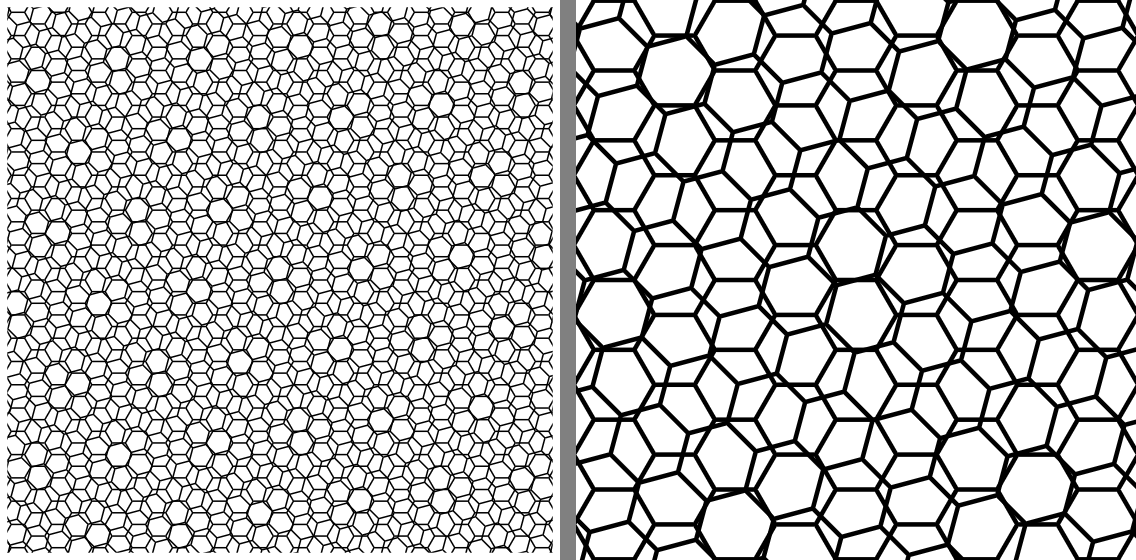
Left, the full canvas; right, a detail of the centre.
This pattern is drawn by a WebGL 1 fragment shader. Its source:

```glsl
precision highp float;
// Moire of two identical honeycomb line nets, one turned 15 degrees about
// an edge midpoint at the canvas centre. Each net is the distance to the
// nearest hexagon side; the black lines are cut off by a thin white margin.

uniform vec2 u_resolution;

const float SIDE = 0.024;          // hexagon side length
const float LINE_WIDTH = 0.0027;
const float TWIST = radians(15.0); // angle between the two nets
const float MARGIN = 0.013;
const vec3 PAPER = vec3(1.0);
const vec3 INK = vec3(0.0);

vec2 rotate(vec2 p, float angle) {
  float c = cos(angle), s = sin(angle);
  return vec2(c * p.x - s * p.y, s * p.x + c * p.y);
}

// Distance to the nearest side in a net of flat-topped hexagons,
// with one hexagon centred on the origin.
float honeycombDistance(vec2 p, float side) {
  float inradius = 0.5 * sqrt(3.0) * side;
  vec2 period = vec2(3.0 * side, 2.0 * inradius);
  vec2 a = mod(p, period) - 0.5 * period;
  vec2 b = mod(p - 0.5 * period, period) - 0.5 * period;
  vec2 q = abs(dot(a, a) < dot(b, b) ? a : b);
  return inradius - max(q.y, dot(q, vec2(0.5 * sqrt(3.0), 0.5)));
}

// Antialiased coverage of a net whose horizontal side passes the origin.
float honeycombLines(vec2 p, float side, float width, float pixel) {
  vec2 centreOffset = vec2(0.0, 0.5 * sqrt(3.0) * side);
  float d = honeycombDistance(p + centreOffset, side);
  return clamp((0.5 * width - d) / pixel + 0.5, 0.0, 1.0);
}

// Antialiased coverage of a centred square.
float squareMask(vec2 p, float halfSize, float pixel) {
  float d = max(abs(p.x), abs(p.y)) - halfSize;
  return clamp(0.5 - d / pixel, 0.0, 1.0);
}

void main() {
  float pixel = 1.0 / min(u_resolution.x, u_resolution.y);
  vec2 p = (gl_FragCoord.xy - 0.5 * u_resolution) * pixel;

  // Overlay the straight and the turned net
  float straight = honeycombLines(p, SIDE, LINE_WIDTH, pixel);
  float turned = honeycombLines(rotate(p, -TWIST), SIDE, LINE_WIDTH, pixel);
  float ink = 1.0 - (1.0 - straight) * (1.0 - turned);

  ink *= squareMask(p, 0.5 - MARGIN, pixel);
  gl_FragColor = vec4(mix(PAPER, INK, ink), 1.0);
}
```
